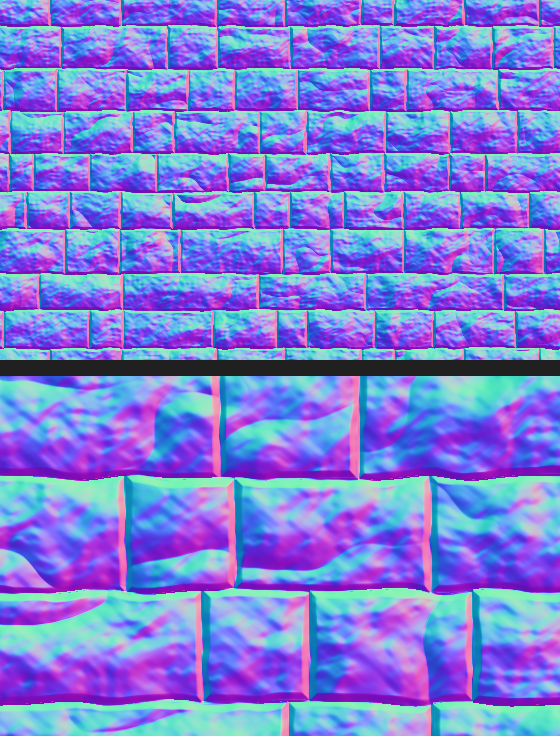
Top, the full canvas; bottom, a detail of the centre.
Give the GLSL for this texture map, as a WebGL 2 fragment shader.

```glsl
#version 300 es
precision highp float;
// Tangent-space normal map of a rough stone block wall laid in nine uneven courses.

#define TILE_HEIGHT 0.645   // tile height, in tile widths
#define FIRST_COURSE 0.073  // top of the first full course
#define JOINT_JITTER 0.62   // unevenness of the block lengths
#define JOINT_WIDTH 0.0042
#define JOINT_DEPTH 0.0036
#define BULGE vec2(0.008, 0.019)
#define TILT 0.22           // random lean of each block
#define FACET_DEPTH 0.047
#define GRAIN_DEPTH 0.0145
#define SAMPLE_STEP 0.0015

uniform vec2 u_resolution;
out vec4 fragColor;

const float TAU = 6.28318;
const int COURSES = 9;
const float courseTop[10] = float[10](0.0, 0.119, 0.235, 0.354, 0.460, 0.563, 0.688, 0.789, 0.895, 1.0);
const float blockCount[9] = float[9](8.0, 9.0, 9.0, 10.0, 10.0, 8.0, 5.0, 9.0, 8.0);
const float firstJoint[9] = float[9](0.023, 0.090, 0.010, 0.091, 0.036, 0.102, 0.074, 0.026, 0.107);

float hash(vec2 p) {
  vec3 q = fract(p.xyx * 0.1031);
  q += dot(q, q.yzx + 33.33);
  return fract((q.x + q.y) * q.z);
}

float noise(vec2 p) {
  vec2 cell = floor(p), f = fract(p);
  f = f * f * f * (f * (f * 6.0 - 15.0) + 10.0);
  return mix(mix(hash(cell), hash(cell + vec2(1, 0)), f.x),
             mix(hash(cell + vec2(0, 1)), hash(cell + vec2(1, 1)), f.x), f.y);
}

// Three octaves of slanted, wrinkled grain
float grain(vec2 p) {
  float sum = 0.0, amplitude = 1.0;
  p = mat2(0.82, 0.35, -0.30, 1.10) * p * 38.0;
  for (int i = 0; i < 3; i++) {
    sum += amplitude * noise(p);
    p = mat2(2.05, 0.45, -0.45, 2.05) * p + 11.3;
    amplitude *= 0.48;
  }
  return sum;
}

// Position of a vertical joint, in block lengths
float jointAt(float index, float count, float course) {
  return index + JOINT_JITTER * (hash(vec2(mod(index, count) + 3.0, course * 7.0 + 5.0)) - 0.5);
}

// Relief of the wall; p spans 0..1 over the tile, with y downwards
float relief(vec2 p) {
  // Uneven bed joints
  p.y += 0.0022 * sin(TAU * (7.0 * p.x + 3.0 * p.y) + 2.5 * sin(TAU * 5.0 * p.x));

  // Course and block that hold this point
  float y = fract(p.y - FIRST_COURSE);
  int course = 0;
  for (int i = 1; i < COURSES; i++) if (y >= courseTop[i]) course = i;
  float row = float(course), count = blockCount[course];
  float x = fract(p.x - firstJoint[course]) * count;
  float index = floor(x);
  if (x < jointAt(index, count, row)) index -= 1.0;
  else if (x >= jointAt(index + 1.0, count, row)) index += 1.0;
  float left = jointAt(index, count, row);
  float right = jointAt(index + 1.0, count, row);

  // Local coordinates, in tile widths
  vec2 size = vec2((right - left) / count, (courseTop[course + 1] - courseTop[course]) * TILE_HEIGHT);
  vec2 local = vec2((x - left) / count, (y - courseTop[course]) * TILE_HEIGHT);
  vec2 id = vec2(mod(index, count), row);
  vec2 seed = vec2(hash(id + 21.0), hash(id + 57.0));
  vec2 stone = local + floor(seed * 90.0) * 0.17;

  // Pillowed, leaning face with broken facets
  vec2 t = abs(local / size * 2.0 - 1.0);
  float h = -BULGE.x * t.x * t.x * t.x - BULGE.y * pow(t.y, 1.6);
  h += dot(seed - 0.5, local - 0.5 * size) * TILT;
  float warp = noise(stone * 30.0 + 4.7);
  h += FACET_DEPTH * abs(noise(stone * vec2(12.0, 15.0) + 0.4 * warp) - 0.5);
  h += GRAIN_DEPTH * grain(stone + 0.006 * warp);

  // Chipped edges falling into the joint
  vec2 edge = min(local, size - local);
  float d = min(edge.x, edge.y) - 0.0022 * (noise(stone * 70.0) - 0.5);
  float face = smoothstep(0.0, JOINT_WIDTH, d);
  return mix(-BULGE.y, h, 0.55 + 0.45 * face) + JOINT_DEPTH * face;
}

void main() {
  vec2 p = gl_FragCoord.xy / u_resolution;
  p.y = 1.0 - p.y;
  float stepSize = max(SAMPLE_STEP, 0.75 / u_resolution.x);
  vec2 dx = vec2(stepSize * 0.5, 0.0);
  vec2 dy = vec2(0.0, stepSize * 0.5 / TILE_HEIGHT);

  // Slopes to an encoded normal: red to the right, green upwards
  vec2 slope = vec2(relief(p - dx) - relief(p + dx), relief(p + dy) - relief(p - dy)) / stepSize;
  slope /= sqrt(1.0 + 0.18 * dot(slope, slope));
  vec3 normal = normalize(vec3(slope, 1.0));
  fragColor = vec4(normal * 0.5 + 0.5, 1.0);
}
```
